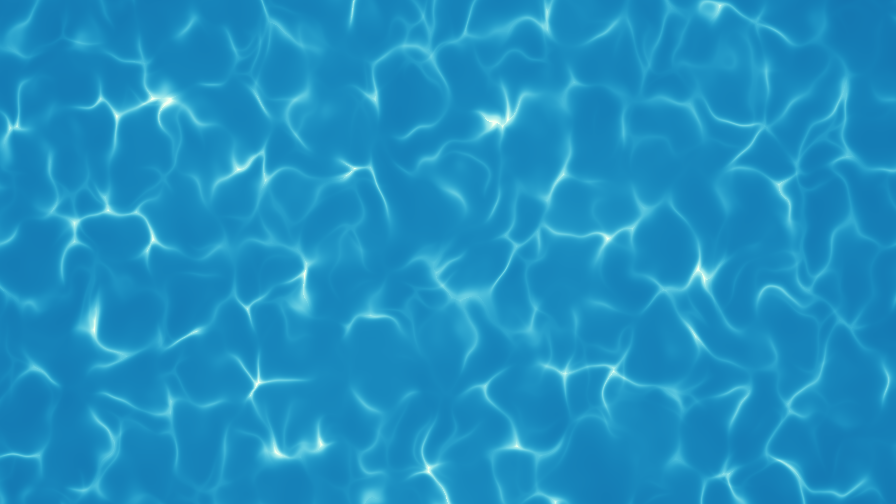
Give the GLSL for this texture, as a Shadertoy shader.

```glsl
vec2 hash2(vec2 p) {
    vec3 q = fract(p.xyx * vec3(0.1031, 0.1030, 0.0973));
    q += dot(q, q.yzx + 33.33);
    return fract((q.xx + q.yz) * q.zy);
}

float corner(vec2 cell, vec2 f, vec2 o) {
    return dot(hash2(cell + o) * 2.0 - 1.0, f - o);
}

float gradientNoise(vec2 p) {
    p += 40.0;
    vec2 i = floor(p), f = fract(p);
    vec2 u = f * f * f * (f * (f * 6.0 - 15.0) + 10.0);
    return mix(mix(corner(i, f, vec2(0, 0)), corner(i, f, vec2(1, 0)), u.x),
               mix(corner(i, f, vec2(0, 1)), corner(i, f, vec2(1, 1)), u.x), u.y);
}

vec2 noise2(vec2 p) {
    return vec2(gradientNoise(p), gradientNoise(p + vec2(17.3, 51.7)));
}

vec2 site(vec2 cell) {
    return 0.05 + 0.9 * hash2(cell + 71.0);
}

// Distances to the nearest and second nearest borders of a Voronoi cell
vec2 cellBorders(vec2 p) {
    vec2 base = floor(p), f = fract(p);
    vec2 home = vec2(0.0), toHome = vec2(8.0);
    for (int y = -1; y <= 1; y++)
    for (int x = -1; x <= 1; x++) {
        vec2 o = vec2(x, y);
        vec2 r = o + site(base + o) - f;
        if (dot(r, r) < dot(toHome, toHome)) { toHome = r; home = o; }
    }
    vec2 border = vec2(8.0);
    for (int y = -2; y <= 2; y++)
    for (int x = -2; x <= 2; x++) {
        vec2 o = home + vec2(x, y);
        vec2 r = o + site(base + o) - f;
        vec2 span = r - toHome;
        if (dot(span, span) > 0.00001) {
            float d = dot(0.5 * (toHome + r), normalize(span));
            border = d < border.x ? vec2(d, border.x) : vec2(border.x, min(border.y, d));
        }
    }
    return border;
}

// Border distance with rounded cell corners and a soft crest
float filamentDistance(vec2 border) {
    float h = max(0.16 - (border.y - border.x), 0.0) / 0.16;
    return length(vec2(max(border.x - 0.04 * h * h, 0.0), 0.012));
}

void mainImage(out vec4 fragColor, in vec2 fragCoord) {
    vec2 centered = (fragCoord - 0.5 * iResolution.xy) / iResolution.y;

    // Cells stand slightly taller than wide, bent by two scales of ripple
    vec2 p = centered * vec2(8.6, 7.2) + 20.0;
    vec2 warped = p + 0.75 * noise2(p * 0.9) + 0.22 * noise2(p * 2.3 + 9.0);

    // Bright filaments: strong stretches are narrow, weak ones are blurred
    vec2 border = cellBorders(warped);
    float d = filamentDistance(border);
    float focus = smoothstep(-0.25, 0.42, gradientNoise(p * 1.3 + 31.0));
    float light = 0.68 * focus * exp(-d / mix(0.085, 0.034, focus));
    light += (0.05 + 0.10 * focus) * exp(-d / 0.17);

    // Glints where filaments meet
    light += 0.55 * focus * focus * exp(-(border.x + border.y) / 0.06);

    // Fainter, softer second net
    vec2 q = warped * 1.2 + 0.5 * noise2(p * 1.1 + 63.0) + 47.0;
    float faint = smoothstep(-0.1, 0.4, gradientNoise(p * 0.9 + 83.0));
    light += 0.24 * faint * exp(-filamentDistance(cellBorders(q)) / 0.075);

    // Broad light, falling off away from the middle
    light += 0.07 - 0.10 * dot(centered, centered);
    light += 0.08 * gradientNoise(p * 0.7 + 11.0) + 0.05 * gradientNoise(p * 1.7 + 5.0);

    // Deep blue through cyan to near white
    light = clamp(light, -0.08, 1.08);
    vec3 water = vec3(0.08, 0.49, 0.71) + light * vec3(0.10, 0.50, 0.35)
               + light * light * vec3(0.66, 0.0, -0.12);
    fragColor = vec4(clamp(water, 0.0, 1.0), 1.0);
}
```
